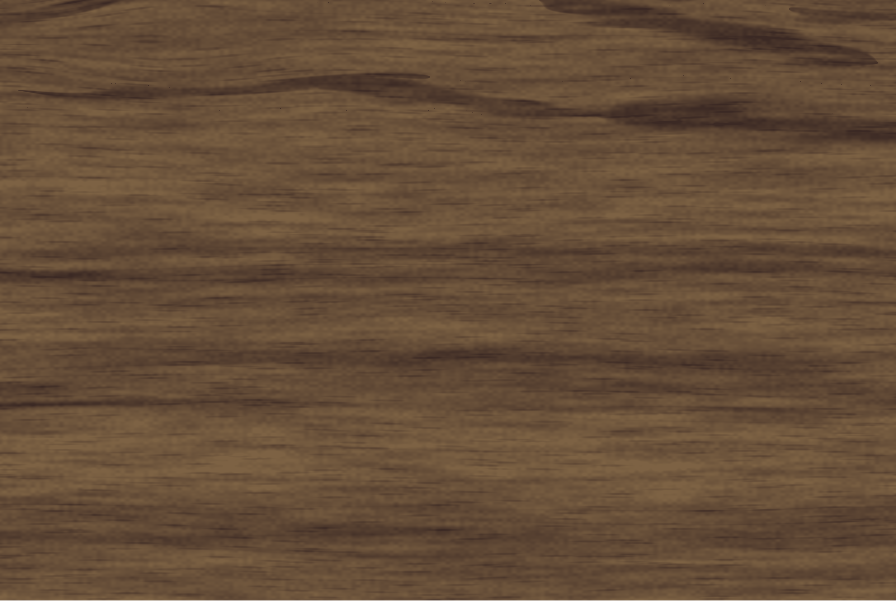
Write a WebGL 1 fragment shader that draws this texture.

```glsl
precision highp float;
uniform vec2 u_resolution;

#define BASE_TONE 0.78
#define FIBRE_CONTRAST 0.30
#define GRAIN_CONTRAST 0.20
#define LINE_DEPTH 0.20
#define PORE_DEPTH 0.20
#define FLAME_DEPTH 0.48
#define MARGIN 0.019

const vec3 DARK_WALNUT = vec3(0.23, 0.16, 0.14);
const vec3 MID_WALNUT = vec3(0.36, 0.27, 0.20);
const vec3 LIGHT_WALNUT = vec3(0.49, 0.385, 0.265);

float hash(vec2 p) {
  vec3 q = fract(p.xyx * 0.1031);
  q += dot(q, q.yzx + 33.33);
  return fract((q.x + q.y) * q.z);
}

float noise(vec2 p) {
  vec2 i = floor(p), f = fract(p);
  f = f * f * (3.0 - 2.0 * f);
  vec2 e = vec2(1.0, 0.0);
  return mix(mix(hash(i), hash(i + e.xy), f.x),
             mix(hash(i + e.yx), hash(i + e.xx), f.x), f.y);
}

// Cellular field of short dashes lying along the grain
float pores(vec2 p) {
  vec2 cell = floor(p), f = fract(p);
  float ink = 0.0;
  for (int j = -1; j <= 1; j++) {
    for (int i = -1; i <= 1; i++) {
      vec2 o = vec2(float(i), float(j));
      vec2 id = cell + o;
      vec2 centre = o + vec2(hash(id), hash(id + 57.0));
      vec2 d = (f - centre) / vec2(0.65, 0.25);
      float present = step(0.6, hash(id + 113.0));
      ink = max(ink, present * smoothstep(1.0, 0.2, length(d)));
    }
  }
  return ink;
}

// Soft dark band across the board, uneven along its length
float band(vec2 p, float height, float width) {
  float d = (p.y - height) / width;
  return exp(-d * d) * (0.45 + 0.9 * noise(vec2(p.x * 3.0, p.y * 45.0)));
}

// Ragged, tapering dark figure from a to b
float flame(vec2 p, vec2 a, vec2 b, float width) {
  float s = clamp((p.x - a.x) / (b.x - a.x), 0.0, 1.0);
  float ragged = noise(vec2(p.x * 14.0, p.y * 70.0)) - 0.5;
  float swell = 0.45 + 1.1 * noise(vec2(p.x * 9.0, a.y * 80.0));
  float taper = sqrt(4.0 * s * (1.0 - s)) * swell + 0.001;
  float d = abs(p.y - mix(a.y, b.y, s) + ragged * 0.024) / (width * taper);
  return smoothstep(1.25, 0.35, d);
}

void main() {
  vec2 uv = gl_FragCoord.xy / u_resolution;
  vec2 p = vec2(uv.x, (1.0 - uv.y) / (1.0 - MARGIN));

  // Layered sines bend the grain, more strongly near the top
  float wild = smoothstep(0.38, 0.05, p.y);
  vec2 g = p;
  g.y += 0.004 * sin(5.0 * p.x + 9.0 * p.y) + 0.002 * sin(13.0 * p.x - 21.0 * p.y);
  g.y += wild * 0.035 * (noise(vec2(p.x * 5.0, p.y * 9.0)) - 0.5);

  // Broad light zones and dark bands
  float tone = BASE_TONE;
  tone += 0.08 * exp(-pow((g.y - 0.76) / 0.06, 2.0));
  tone += 0.05 * exp(-pow((g.y - 0.31) / 0.08, 2.0));
  tone -= 0.07 * wild;
  float bands = band(g, 0.42, 0.011) + 0.8 * band(g, 0.452, 0.010)
    + 0.4 * band(g, 0.48, 0.02) + 0.9 * band(g, 0.597, 0.018)
    + 0.7 * band(g, 0.645, 0.014) + band(g, 0.672 + 0.012 * p.x, 0.007)
    + 0.45 * band(g, 0.85, 0.03) + 0.6 * band(g, 0.90, 0.022)
    + 0.5 * band(g, 0.955, 0.012);
  tone -= 0.36 * min(bands, 1.3);

  // Long thin growth lines
  float ridge = 1.0 - abs(2.0 * noise(vec2(g.x * 2.5, g.y * 42.0)) - 1.0);
  tone -= LINE_DEPTH * pow(ridge, 5.0) * (0.6 + 0.7 * min(bands, 1.0));

  // Fibres, pores and fine grain
  tone += FIBRE_CONTRAST * (noise(vec2(g.x * 7.0, g.y * 75.0)) - 0.5);
  tone += FIBRE_CONTRAST * (noise(vec2(g.x * 20.0, g.y * 140.0) + 31.0) - 0.5);
  tone += GRAIN_CONTRAST * (noise(vec2(p.x * 190.0, p.y * 210.0)) - 0.5);
  tone -= PORE_DEPTH * pores(vec2(g.x * 24.0, g.y * 90.0));

  // Dark flame figure in the upper quarter
  float figure = flame(g, vec2(0.02, 0.170), vec2(0.48, 0.135), 0.011);
  figure = max(figure, flame(g, vec2(0.34, 0.145), vec2(0.72, 0.195), 0.017));
  figure = max(figure, flame(g, vec2(0.66, 0.190), vec2(1.06, 0.235), 0.024));
  figure = max(figure, flame(g, vec2(0.60, 0.005), vec2(0.98, 0.095), 0.018));
  figure = max(figure, flame(g, vec2(-0.08, 0.040), vec2(0.18, 0.002), 0.018));
  figure = max(figure, flame(g, vec2(0.88, 0.015), vec2(1.08, 0.005), 0.016));
  tone -= FLAME_DEPTH * figure;

  tone = clamp(tone, 0.0, 1.0);
  vec3 wood = mix(DARK_WALNUT, MID_WALNUT, min(tone * 2.0, 1.0));
  wood = mix(wood, LIGHT_WALNUT, max(tone * 2.0 - 1.0, 0.0));

  // White margin below the board
  float edge = 1.0 / u_resolution.y;
  float board = smoothstep(MARGIN - edge, MARGIN + edge, uv.y);
  gl_FragColor = vec4(mix(vec3(1.0), wood, board), 1.0);
}
```
